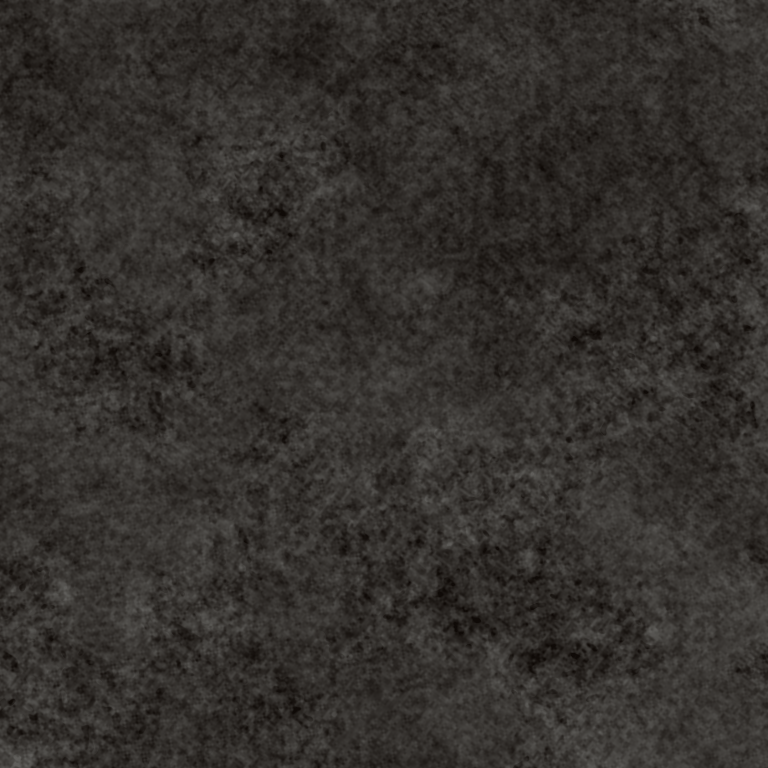
Reproduce this texture procedurally as a Shadertoy shader.

```glsl
// Dark weathered stone: soft charcoal clouds, mottled patches, fine grain and small pits.
#define DARK vec3(0.120, 0.103, 0.090)
#define LIGHT vec3(0.290, 0.281, 0.268)
#define BASE_TONE 0.49
#define CLOUD_SCALE 4.5
#define CLOUD_DEPTH 1.05
#define MOTTLE_SCALE 27.0
#define MOTTLE_DEPTH 0.95
#define GRAIN_SCALE 150.0
#define GRAIN_DEPTH 1.10
#define PIT_SCALE 82.0
#define PIT_DEPTH 0.42

float hash(vec2 p) {
    return fract(sin(dot(p, vec2(127.1, 311.7))) * 43758.5453);
}

// Smooth value noise in 0..1
float noise(vec2 p) {
    vec2 cell = floor(p);
    vec2 f = fract(p);
    vec2 w = f * f * (3.0 - 2.0 * f);
    float low = mix(hash(cell), hash(cell + vec2(1.0, 0.0)), w.x);
    float high = mix(hash(cell + vec2(0.0, 1.0)), hash(cell + vec2(1.0, 1.0)), w.x);
    return mix(low, high, w.y);
}

// Rotated octaves, normalised and centred on zero
float fbm(vec2 p, int octaves, float gain) {
    const mat2 turn = mat2(0.8, 0.6, -0.6, 0.8);
    float sum = 0.0;
    float total = 0.0;
    float amplitude = 1.0;
    for (int i = 0; i < octaves; i++) {
        sum += amplitude * (noise(p) - 0.5);
        total += amplitude;
        amplitude *= gain;
        p = turn * p * 2.03 + vec2(17.3, 9.1);
    }
    return sum / total;
}

void mainImage(out vec4 fragColor, in vec2 fragCoord) {
    vec2 uv = fragCoord / min(iResolution.x, iResolution.y);

    // Broad clouds with ragged edges
    vec2 warp = vec2(fbm(uv * 11.0 + 3.7, 3, 0.6), fbm(uv * 11.0 + 41.2, 3, 0.6));
    float clouds = fbm(uv * CLOUD_SCALE + 0.6 * warp + 5.0, 5, 0.62);

    // Worn patches carry stronger mottling and more pits
    float worn = smoothstep(-0.12, 0.16, fbm(uv * 5.5 + warp + 63.0, 4, 0.6));
    float mottle = fbm(uv * MOTTLE_SCALE + 1.5 * warp + 21.0, 3, 0.8);

    // Fine grain at two close sizes
    float grain = fbm(uv * GRAIN_SCALE + 7.0, 2, 0.9);

    // Small irregular pits and pale flecks
    float speck = fbm(uv * PIT_SCALE + 2.0 * warp + 90.0, 2, 0.5);
    float pits = smoothstep(0.13, 0.30, speck);
    float flecks = smoothstep(0.15, 0.32, -speck);

    float tone = BASE_TONE + CLOUD_DEPTH * clouds;
    tone += MOTTLE_DEPTH * mottle * mix(0.65, 1.35, worn);
    tone += GRAIN_DEPTH * grain * mix(0.85, 1.15, worn);
    tone += PIT_DEPTH * (0.7 * flecks - pits) * mix(0.3, 1.0, worn);

    vec3 color = mix(DARK, LIGHT, clamp(tone, -0.35, 1.5));
    fragColor = vec4(color, 1.0);
}
```
